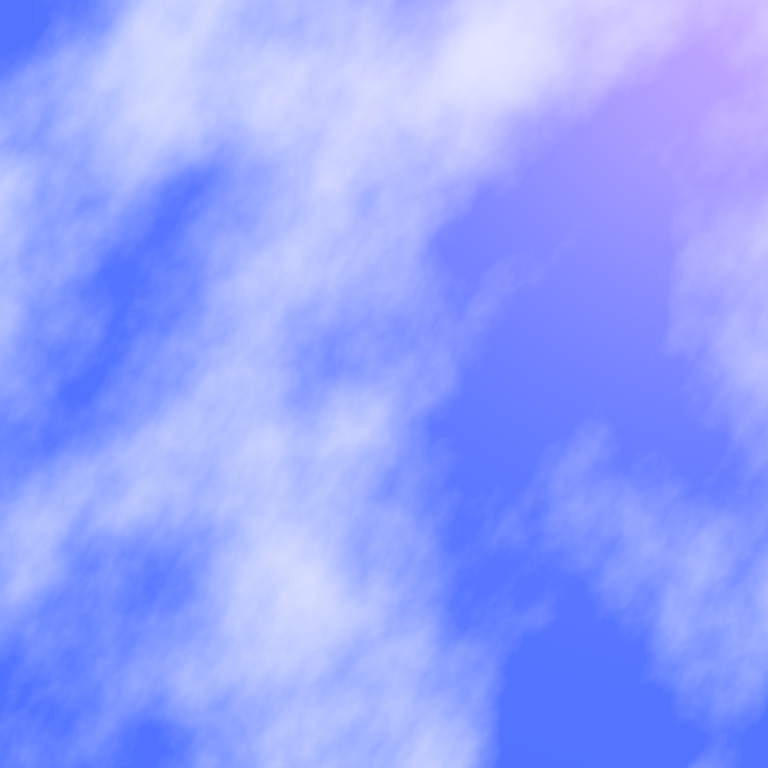
A WebGL 1 fragment shader for this texture:

```glsl
precision highp float;
// Soft white clouds drifting diagonally over a blue sky with a lilac glow.
// The clouds are layered gradient noise, stretched along the wind and
// clipped to leave clear gaps; the glow fades out from the upper right.

uniform vec2 u_resolution;

// Random unit gradient for a lattice point
vec2 latticeGradient(vec2 cell) {
  vec3 h = fract(cell.xyx * vec3(0.1031, 0.1030, 0.0973));
  h += dot(h, h.yzx + 33.33);
  float angle = 6.28318 * fract((h.x + h.y) * h.z);
  return vec2(cos(angle), sin(angle));
}

float gradientNoise(vec2 p) {
  vec2 cell = floor(p);
  vec2 f = p - cell;
  vec2 blend = f * f * f * (f * (f * 6.0 - 15.0) + 10.0);
  float a = dot(latticeGradient(cell), f);
  float b = dot(latticeGradient(cell + vec2(1.0, 0.0)), f - vec2(1.0, 0.0));
  float c = dot(latticeGradient(cell + vec2(0.0, 1.0)), f - vec2(0.0, 1.0));
  float d = dot(latticeGradient(cell + vec2(1.0, 1.0)), f - vec2(1.0, 1.0));
  return mix(mix(a, b, blend.x), mix(c, d, blend.x), blend.y);
}

// Broad masses first, then ever finer wisps
float cloudNoise(vec2 p) {
  float sum = 0.0;
  float amplitude = 1.0;
  for (int octave = 0; octave < 7; octave++) {
    sum += amplitude * gradientNoise(p);
    p = p * 2.03 + vec2(17.3, 9.7);
    amplitude *= 0.53;
  }
  return sum;
}

vec3 skyColor(vec2 uv) {
  vec2 fromCorner = uv - vec2(1.0, 1.0);
  float glow = exp(-4.0 * dot(fromCorner, fromCorner));
  return mix(vec3(0.32, 0.45, 1.0), vec3(0.75, 0.65, 1.0), glow);
}

void main() {
  vec2 uv = gl_FragCoord.xy / u_resolution;

  // Axes across and along the wind
  vec2 wind = vec2(0.55, 0.835);
  vec2 across = vec2(wind.y, -wind.x);
  vec2 p = vec2(dot(uv, across) * 2.9, dot(uv, wind) * 1.8) + vec2(23.4, 41.7);

  // Clip thin vapour to clear sky, ease the thick cores towards white
  float density = max(0.27 + 1.15 * cloudNoise(p), 0.0);
  float cover = density / pow(1.0 + pow(density, 4.0), 0.25);

  vec3 color = mix(skyColor(uv), vec3(0.92, 0.93, 1.0), cover);
  gl_FragColor = vec4(color, 1.0);
}
```
